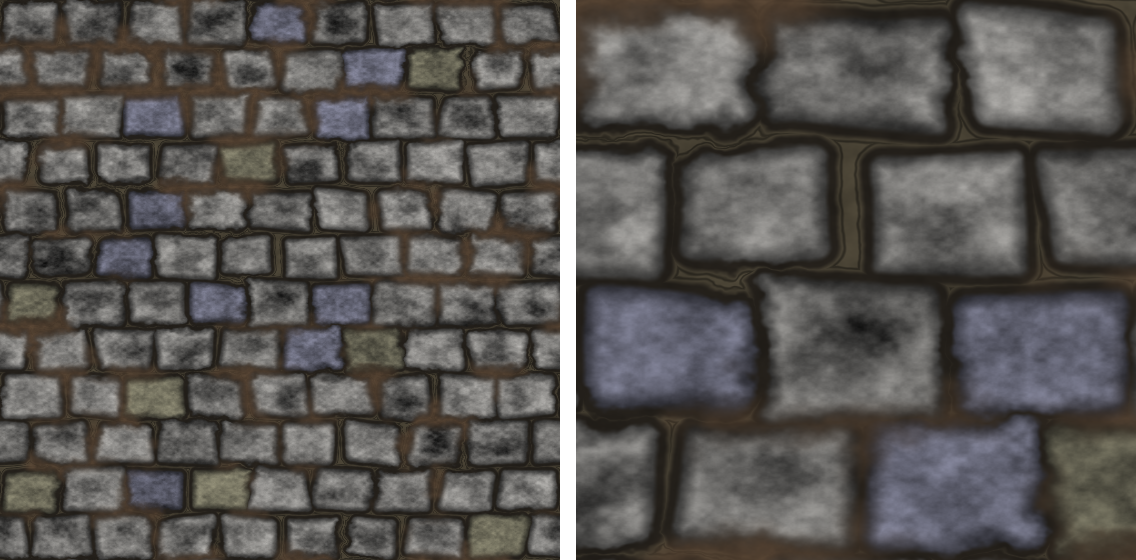
Left: the whole. Right: its middle third, enlarged.
Write a Shadertoy shader that draws this texture.

```glsl
const vec2 GRID = vec2(9.0, 12.0);        // stones across, rows up
const vec2 CELL = vec2(4.0 / 3.0, 1.0);   // cell size in row heights
const vec3 JOINT_DARK = vec3(0.135, 0.12, 0.10);
const vec3 JOINT_CLAY = vec3(0.285, 0.26, 0.205);
const vec3 RUST_SAND = vec3(0.33, 0.255, 0.19);
const vec3 STONE_GREY = vec3(1.0, 0.99, 0.97);
const vec3 STONE_OLIVE = vec3(0.94, 0.92, 0.77);
const vec3 STONE_BLUE = vec3(0.88, 0.89, 1.03);

struct Stone {
    float dist;   // signed distance to the rim, negative inside
    vec2 local;   // position from the stone centre
    vec2 id;      // wrapped cell index
};

float hash(vec2 p, float seed) {
    return fract(sin(dot(p, vec2(127.1, 311.7)) + seed * 74.7) * 43758.55);
}

// Value noise that wraps after a whole number of lattice cells
float noise(vec2 uv, vec2 period, float seed) {
    vec2 p = uv * period;
    vec2 i = floor(p);
    vec2 f = fract(p);
    f = f * f * (3.0 - 2.0 * f);
    vec2 a = mod(i, period);
    vec2 b = mod(i + 1.0, period);
    return mix(mix(hash(a, seed), hash(vec2(b.x, a.y), seed), f.x),
               mix(hash(vec2(a.x, b.y), seed), hash(b, seed), f.x), f.y);
}

float fbm(vec2 uv, vec2 period, float seed) {
    float sum = 0.0;
    float amp = 0.533;
    for (int i = 0; i < 4; i++) {
        sum += amp * noise(uv, period, seed + float(i));
        period *= 2.0;
        amp *= 0.5;
    }
    return sum;
}

// Corner k of a stone, counter-clockwise, pushed about at random
vec2 corner(vec2 id, int k, float radius) {
    vec2 side = vec2(k == 0 || k == 3 ? -1.0 : 1.0, k < 2 ? -1.0 : 1.0);
    vec2 size = vec2(0.595, 0.43) + vec2(0.09, 0.03) * (hash(id, 1.0) - 0.5);
    vec2 push = vec2(hash(id, 2.0 + float(k)), hash(id, 7.0 + float(k))) - 0.5;
    return side * (size - radius) + push * vec2(0.17, 0.13);
}

float roundedQuad(vec2 p, vec2 id, float radius) {
    float nearest = 10.0;
    float inside = 1.0;
    for (int k = 0; k < 4; k++) {
        vec2 a = corner(id, k, radius);
        vec2 edge = corner(id, (k + 1) % 4, radius) - a;
        vec2 w = p - a;
        vec2 gap = w - edge * clamp(dot(w, edge) / dot(edge, edge), 0.0, 1.0);
        nearest = min(nearest, length(gap));
        if (edge.x * w.y - edge.y * w.x < 0.0) inside = -1.0;
    }
    return -inside * nearest - radius;
}

// Closest stone of a running bond
Stone nearestStone(vec2 p) {
    Stone best = Stone(10.0, vec2(0.0), vec2(0.0));
    for (int j = -1; j <= 1; j++) {
        float row = floor(p.y) + float(j);
        float shift = 0.5 * mod(row + 1.0, 2.0);
        for (int i = -1; i <= 1; i++) {
            vec2 cell = vec2(floor(p.x + shift) + float(i), row);
            vec2 local = (p - cell - 0.5 + vec2(shift, 0.0)) * CELL;
            vec2 id = mod(cell, GRID);
            float d = roundedQuad(local, id, 0.06 + 0.1 * hash(id, 12.0));
            if (d < best.dist) best = Stone(d, local, id);
        }
    }
    return best;
}

vec3 stoneColor(Stone s, vec2 uv) {
    float kind = hash(s.id, 20.0);
    float tinted = step(kind, 0.08) + step(0.93, kind);
    vec3 tint = kind < 0.08 ? STONE_OLIVE : kind > 0.93 ? STONE_BLUE : STONE_GREY;
    float mottle = fbm(uv, GRID * 3.0, 30.0) - 0.5;
    float grain = fbm(uv, GRID * 14.0, 40.0) - 0.5;
    float core = 1.0 - smoothstep(0.0, 0.48, length(s.local * vec2(0.8, 1.0)) + 0.4 * mottle);
    float tone = 0.485 + 0.15 * (hash(s.id, 21.0) - 0.5);
    tone += mix(0.42, 0.2, tinted) * mottle + 0.24 * grain;
    tone -= mix(0.24, 0.1, tinted) * core * hash(s.id, 22.0);
    tone *= mix(0.45, 1.0, smoothstep(-0.01, 0.15, -s.dist));
    return tint * tone;
}

vec3 jointColor(float d, float sand, float grain) {
    float clay = smoothstep(0.045, 0.10, d);
    float crease = 1.0 - smoothstep(0.0, 0.018, abs(d - 0.10));
    vec3 joint = mix(JOINT_DARK, JOINT_CLAY, clay) * (1.0 - 0.4 * crease);
    return mix(joint, RUST_SAND, 0.75 * sand) * (0.85 + 0.3 * grain);
}

void mainImage(out vec4 fragColor, in vec2 fragCoord) {
    vec2 uv = fragCoord / iResolution.xy;

    // Chipped rims, rougher in some places than in others
    float rough = mix(0.05, 0.24, smoothstep(0.4, 0.75, noise(uv, GRID * 2.0, 50.0)));
    vec2 chip = vec2(fbm(uv, GRID * 5.0, 60.0), fbm(uv, GRID * 5.0, 70.0)) - 0.5;
    Stone stone = nearestStone(uv * GRID + rough * chip / CELL);

    // Sand fills some joints and blurs the rims beside them
    float sand = smoothstep(0.46, 0.72, fbm(uv, GRID, 80.0));
    float grain = fbm(uv, GRID * 10.0, 90.0);
    float blur = mix(0.025, 0.09, sand);
    float joint = smoothstep(-blur, blur, stone.dist);
    vec3 color = mix(stoneColor(stone, uv), jointColor(stone.dist, sand, grain), joint);
    float stain = 0.4 * sand * smoothstep(-0.2, 0.0, stone.dist);
    fragColor = vec4(mix(color, RUST_SAND * (0.7 + 0.5 * grain), stain), 1.0);
}
```
